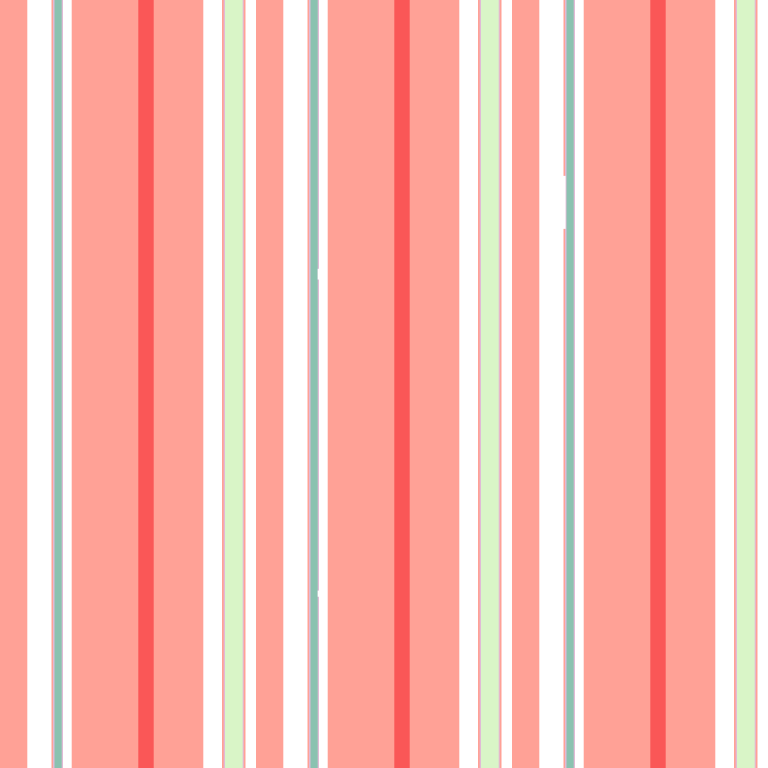
A WebGL 1 fragment shader for this pattern:

```glsl
precision highp float;

uniform vec2 u_resolution;

#define REPEATS 3.0
#define UNITS 256.0   // stripe edges are given in 1/256 of a repeat
#define CORAL vec3(1.00, 0.63, 0.59)
#define WHITE vec3(1.00, 1.00, 1.00)
#define MINT  vec3(0.85, 0.96, 0.78)
#define RED   vec3(0.98, 0.34, 0.34)
#define TEAL  vec3(0.54, 0.76, 0.69)
#define MAUVE vec3(0.88, 0.73, 0.84)

// Share of a pixel covered by the span from lo to hi, wrapping at the period.
float coverage(float x, float lo, float hi, float period, float pixel) {
    float offset = x - 0.5 * (lo + hi);
    float dist = abs(fract(offset / period + 0.5) - 0.5) * period;
    float inside = (0.5 * (hi - lo) - dist) / pixel + 0.5;
    return clamp(min(inside, (hi - lo) / pixel), 0.0, 1.0);
}

// Small worn patch in a single repeat, given by its x and y spans.
float chip(vec2 p, vec2 spanX, vec2 spanY, float column, vec2 pixel) {
    vec2 shifted = spanX + column * UNITS;
    return coverage(p.x, shifted.x, shifted.y, UNITS * REPEATS, pixel.x)
         * coverage(p.y, spanY.x, spanY.y, 1.0, pixel.y);
}

void main() {
    vec2 uv = gl_FragCoord.xy / u_resolution;
    vec2 p = vec2(uv.x * REPEATS * UNITS, uv.y);
    vec2 pixel = vec2(REPEATS * UNITS, 1.0) / u_resolution;
    float x = p.x;
    float w = pixel.x;

    // White band with an off-centre teal line
    vec3 color = mix(CORAL, WHITE, coverage(x, 27.3, 71.7, UNITS, w));
    color = mix(color, CORAL, coverage(x, 51.5, 53.2, UNITS, w));
    color = mix(color, MAUVE, coverage(x, 53.0, 63.0, UNITS, w));
    color = mix(color, TEAL, coverage(x, 54.5, 61.7, UNITS, w));

    // Red line in the wide coral band
    color = mix(color, RED, coverage(x, 138.3, 153.7, UNITS, w));

    // White band with a mint stripe and thin coral and mauve borders
    color = mix(color, WHITE, coverage(x, 203.3, 256.0, UNITS, w));
    color = mix(color, CORAL, coverage(x, 222.0, 245.5, UNITS, w));
    color = mix(color, MAUVE, coverage(x, 223.7, 243.8, UNITS, w));
    color = mix(color, MINT, coverage(x, 225.0, 242.7, UNITS, w));

    // Worn spots along the borders of the teal line
    float wear = chip(p, vec2(51.0, 53.6), vec2(0.702, 0.771), 2.0, pixel);
    wear += chip(p, vec2(61.7, 63.2), vec2(0.636, 0.650), 1.0, pixel);
    wear += chip(p, vec2(61.7, 63.2), vec2(0.223, 0.231), 1.0, pixel);
    color = mix(color, WHITE, min(wear, 1.0));

    gl_FragColor = vec4(color, 1.0);
}
```
